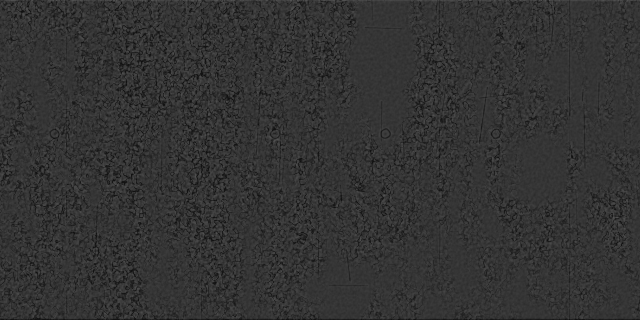
This texture is drawn by a WebGL 2 fragment shader. Its source:

```glsl
#version 300 es
precision highp float;
// Dark worn metal with shallow relief: flake outlines come from contours of
// gradient noise, over fine grain. A slow mask leaves smoother patches, and
// loops add scratches and a row of small rivet rings.
uniform vec2 u_resolution;
out vec4 fragColor;

// Integer hash giving two values in 0..1
vec2 hash2(vec2 cell) {
  uvec2 v = uvec2(ivec2(cell) + 4096);
  v = v * 1664525u + 1013904223u;
  v.x += v.y * 1664525u;
  v.y += v.x * 1664525u;
  v ^= v >> 16u;
  v.x += v.y * 1664525u;
  v.y += v.x * 1664525u;
  v ^= v >> 16u;
  return vec2(v & 65535u) / 65535.0;
}

float cornerSlope(vec2 cell, vec2 offset) {
  float angle = 6.2832 * hash2(cell).x;
  return dot(vec2(cos(angle), sin(angle)), offset);
}

float gradientNoise(vec2 p) {
  vec2 i = floor(p), f = p - i;
  vec2 w = f * f * f * (f * (f * 6.0 - 15.0) + 10.0);
  vec2 e = vec2(1.0, 0.0);
  return mix(mix(cornerSlope(i, f), cornerSlope(i + e.xy, f - e.xy), w.x),
             mix(cornerSlope(i + e.yx, f - e.yx), cornerSlope(i + 1.0, f - 1.0), w.x), w.y);
}

// Dark groove with a soft light rim
float groove(float d, float width) {
  float q = d * d / (width * width);
  return 0.45 * exp(-q / 6.0) - 1.2 * exp(-q);
}

float segmentDistance(vec2 p, vec2 a, vec2 b) {
  vec2 ab = b - a;
  return length(p - a - ab * clamp(dot(p - a, ab) / dot(ab, ab), 0.0, 1.0));
}

// Smooth worn patch, 1 at its centre
float patchMask(vec2 p, vec2 centre, vec2 size) {
  return 1.0 - smoothstep(0.6, 1.2, length((p - centre) / size));
}

void main() {
  vec2 p = gl_FragCoord.xy / u_resolution.y;
  mat2 turn = mat2(0.8, 0.6, -0.6, 0.8);

  // Wear density: upright streaks, calmer to the right and at the foot
  float density = 0.72 + 0.8 * gradientNoise(p * vec2(5.0, 1.7) + 3.3)
                + 0.7 * gradientNoise(p * vec2(23.0, 6.0) + 7.7)
                + 0.5 * gradientNoise(p * 14.0 + 31.4);
  density -= 0.18 * smoothstep(0.9, 1.6, p.x) + 0.2 * smoothstep(0.4, 0.0, p.y);
  vec2 wobble = p + 0.04 * vec2(gradientNoise(p * 9.0), gradientNoise(p * 9.0 + 50.0));
  density -= 0.9 * patchMask(wobble, vec2(1.21, 0.82), vec2(0.1, 0.27));
  density -= 0.7 * patchMask(wobble, vec2(1.67, 0.46), vec2(0.11, 0.13));
  density -= 0.6 * patchMask(wobble, vec2(1.08, 0.1), vec2(0.12, 0.1));
  density = clamp(density, 0.06, 1.0);

  // Flake outlines
  float flake = gradientNoise(p * vec2(50.0, 39.0) + 11.3)
              + 0.55 * gradientNoise(turn * p * 93.0 + 40.7) - 0.1;
  float relief = 0.13 * density * groove(flake, 0.13);

  // Fine grain
  float grain = gradientNoise(turn * p * vec2(112.0, 96.0) + 5.1)
              + 0.6 * gradientNoise(p * vec2(171.0, 153.0) + 19.9);
  relief += (0.03 + 0.08 * density) * grain;

  // Scratches, mostly upright, every ninth one lying flat
  float scratches = 0.0;
  for (int i = 0; i < 72; i++) {
    vec2 start = hash2(vec2(i, 301)) * vec2(2.0, 1.0);
    vec2 shape = hash2(vec2(i, 457));
    float reach = 0.03 + 0.2 * shape.x * shape.x;
    vec2 along = vec2((shape.y - 0.5) * 0.3, 1.0) * reach;
    if (i % 9 == 0) along = along.yx;
    start.y = mix(start.y, sqrt(start.y), 0.6);
    float d = segmentDistance(p, start, start + along);
    d += 0.002 * gradientNoise(p * 45.0 + float(i));
    scratches += groove(d, 0.0021) * (0.35 + 0.65 * hash2(vec2(i, 613)).x);
  }
  relief += 0.1 * clamp(scratches, -1.0, 0.6);

  // Long faint upright seams
  for (int i = 0; i < 5; i++) {
    float x = 0.2 + 0.39 * float(i) + 0.05 * hash2(vec2(i, 83)).x;
    float fade = smoothstep(-0.2, 0.3, gradientNoise(vec2(x * 30.0, p.y * 7.0)));
    float bend = 0.004 * gradientNoise(vec2(float(i) * 5.0, p.y * 6.0));
    relief += 0.07 * fade * groove(p.x - x - bend, 0.002);
  }

  // Row of rivet rings with a small dent inside
  for (int i = 0; i < 5; i++) {
    if (i == 1) continue;
    vec2 centre = vec2(0.17 + 0.345 * float(i), 0.582);
    float r = length(p - centre) + 0.003 * gradientNoise(p * 60.0);
    relief *= mix(1.0, 0.5, smoothstep(0.02, 0.012, r));
    relief += 0.12 * groove(r - 0.014, 0.0025) + 0.05 * groove(r, 0.004);
  }

  // Thin pale top edge and dark foot
  relief += 0.06 * smoothstep(0.994, 0.999, p.y) - 0.1 * smoothstep(0.006, 0.001, p.y);

  float grey = clamp(0.208 + relief, 0.07, 0.32);
  fragColor = vec4(vec3(grey), 1.0);
}
```
